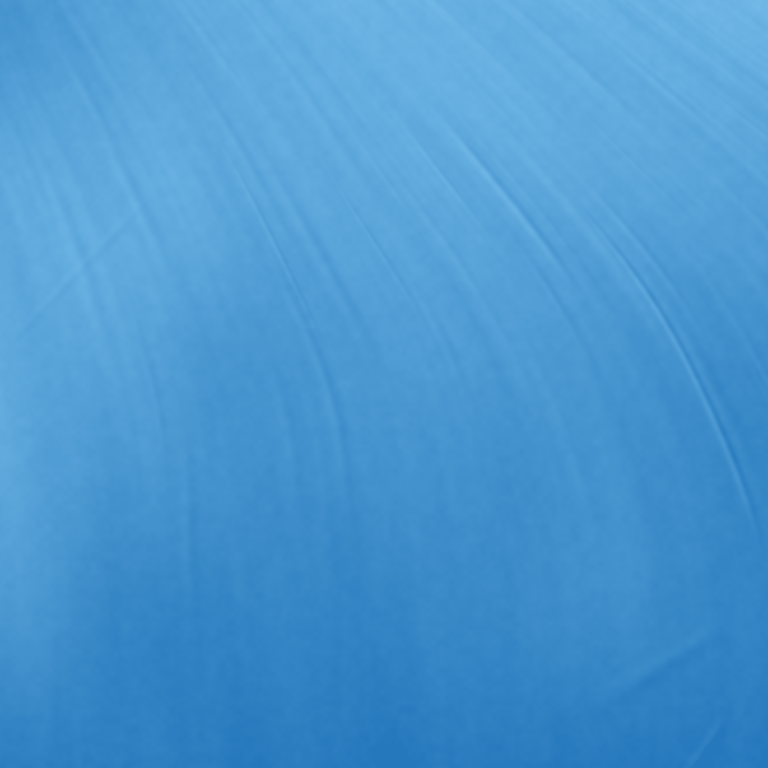
Write a three.js fragment shader that draws this texture.

```glsl
// Soft blue cloth, lit from above, with fine folds sweeping down to the right.
// A bent coordinate follows the folds; stretched noise and thin creases along
// it shade a smooth tone field, which is then mapped to a blue ramp.

#define DEEP_BLUE vec3(0.165, 0.488, 0.748)
#define PALE_BLUE vec3(0.430, 0.710, 0.895)
#define BROAD_CONTRAST 1.27
#define STREAK_STRENGTH 0.34
#define CREASE_STRENGTH 0.17
#define CREASE_WIDTH 0.0058
#define CREASE_COUNT 48
#define GRAIN_STRENGTH 0.11

varying vec2 vUv;

float hash(vec2 p) {
  vec3 q = fract(vec3(p.xyx) * 0.1031);
  q += dot(q, q.yzx + 33.33);
  return fract((q.x + q.y) * q.z);
}

float noise(vec2 p) {
  vec2 i = floor(p);
  vec2 f = fract(p);
  f = f * f * (3.0 - 2.0 * f);
  return mix(mix(hash(i), hash(i + vec2(1.0, 0.0)), f.x),
             mix(hash(i + vec2(0.0, 1.0)), hash(i + vec2(1.0, 1.0)), f.x), f.y);
}

// Round soft spot, one at its centre
float glow(vec2 p, vec2 centre, vec2 radius) {
  vec2 d = (p - centre) / radius;
  return exp(-dot(d, d));
}

// Constant along a fold: upright near the bottom, leaning over at the top
float foldCoordinate(vec2 p) {
  float lean = 0.25 + 0.5 * p.x;
  float wobble = 0.026 * (noise(p * 4.0 + 7.0) - 0.5);
  return p.x + lean * p.y * p.y * p.y + wobble;
}

// Broad light and shade of the cloth
float baseTone(vec2 p) {
  float tone = 0.06 + 0.80 * p.y;
  tone += 0.27 * glow(p, vec2(-0.02, 0.32), vec2(0.12, 0.38));
  tone += 0.15 * glow(p, vec2(0.19, 0.66), vec2(0.12, 0.17));
  tone -= 0.42 * glow(p, vec2(0.0, 1.0), vec2(0.22, 0.16));
  tone -= 0.20 * glow(p, vec2(1.02, 0.52), vec2(0.20, 0.28));
  tone += 0.12 * glow(p, vec2(0.78, 0.22), vec2(0.14, 0.14));
  tone -= 0.09 * glow(p, vec2(0.31, 0.55), vec2(0.08, 0.18));
  tone += 0.08 * (noise(p * 5.0) - 0.5);
  return 0.49 + BROAD_CONTRAST * (tone - 0.49);
}

// Stretched noise in four widths, centred on zero
float streaks(float u, float y) {
  float s = 0.36 * noise(vec2(u * 10.0, y * 1.8));
  s += 0.29 * noise(vec2(u * 25.0 + 5.0, y * 3.2));
  s += 0.21 * noise(vec2(u * 52.0 + 9.0, y * 5.0));
  s += 0.14 * noise(vec2(u * 95.0 + 2.0, y * 8.0));
  return s - 0.5;
}

// Lit edge on the left, shadow on the right
float creaseProfile(float d, float width) {
  float e = d / width;
  return -2.0 * e * exp(-e * e);
}

// Scattered creases lying along the folds
float creases(float u, float y) {
  float sum = 0.0;
  for (int i = 0; i < CREASE_COUNT; i++) {
    float id = float(i);
    float place = 1.65 * (id + hash(vec2(id, 1.0))) / float(CREASE_COUNT);
    float lowest = max(0.15, 0.9 * (place - 0.75));
    float middle = mix(lowest, 0.95, hash(vec2(id, 2.0)));
    float span = mix(0.05, 0.14, hash(vec2(id, 3.0)));
    float fade = (y - middle) / span;
    float width = CREASE_WIDTH * mix(0.8, 2.2, hash(vec2(id, 4.0)));
    float force = mix(0.2, 0.75, hash(vec2(id, 5.0)));
    sum += force * exp(-fade * fade) * creaseProfile(u - place, width);
  }
  // Two leading creases on the right
  float longFade = smoothstep(0.25, 0.42, y) * (1.0 - smoothstep(0.60, 0.78, y));
  float highFade = smoothstep(0.60, 0.70, y) * (1.0 - smoothstep(0.76, 0.88, y));
  sum += 1.4 * longFade * creaseProfile(u - 1.005, CREASE_WIDTH);
  sum += 1.3 * highFade * creaseProfile(u - 0.905, CREASE_WIDTH * 1.5);
  return sum;
}

// Short crease between two points, crossing the folds
float crossCrease(vec2 p, vec2 a, vec2 b, float width) {
  vec2 axis = b - a;
  float along = dot(p - a, axis) / dot(axis, axis);
  float side = dot(p - a, normalize(vec2(axis.y, -axis.x)));
  float fade = smoothstep(0.0, 0.35, along) * (1.0 - smoothstep(0.65, 1.0, along));
  return fade * creaseProfile(side, width);
}

void main() {
  vec2 p = vUv;
  float u = foldCoordinate(p);

  float foldMask = mix(0.65, 1.1, smoothstep(0.1, 0.7, p.y));
  float tone = baseTone(p);
  tone += STREAK_STRENGTH * foldMask * streaks(u, p.y);
  tone += CREASE_STRENGTH * creases(u, p.y);

  // Creases against the flow in the lower right and on the left
  tone += 0.10 * crossCrease(p, vec2(0.76, 0.07), vec2(0.97, 0.20), 0.014);
  tone += 0.15 * crossCrease(p, vec2(0.88, -0.03), vec2(0.95, 0.07), 0.007);
  tone += 0.06 * crossCrease(p, vec2(0.00, 0.54), vec2(0.22, 0.77), 0.006);

  // Faint weave
  float grain = 0.6 * noise(p * 80.0) + 0.4 * noise(p * 165.0 + 3.0) - 0.5;
  tone += GRAIN_STRENGTH * grain;

  gl_FragColor = vec4(mix(DEEP_BLUE, PALE_BLUE, clamp(tone, -0.08, 1.1)), 1.0);
}
```
